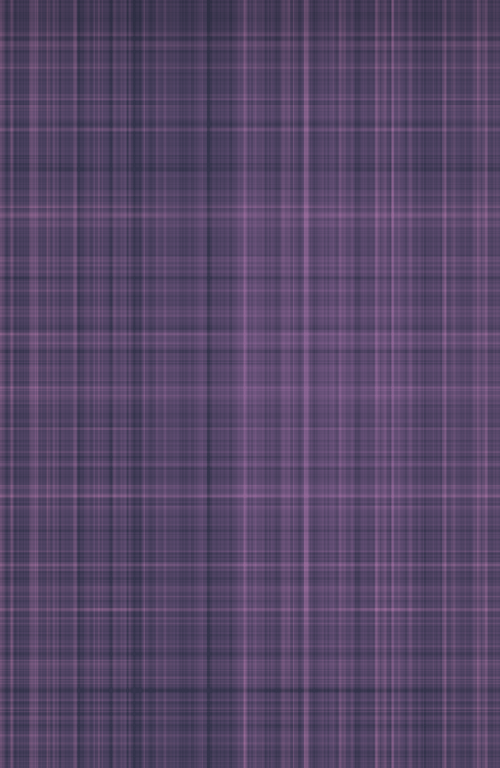
This pattern is drawn by a Shadertoy shader. Its source:

```glsl
// Dusky violet cloth: irregular warp and weft threads crossing in a fine plaid.
// Each axis sums broad gradient-noise bands with layers of jittered thin lines;
// a soft off-centre glow lifts the navy ground to mauve.

const vec3 NAVY = vec3(0.225, 0.215, 0.315);
const vec3 MAUVE = vec3(0.475, 0.355, 0.535);
const vec3 ROSE = vec3(0.115, 0.055, 0.045);

float hash(float n, float seed) {
    return fract(sin(n * 12.9898 + seed * 78.233) * 43758.545);
}

// Gradient noise along one axis, roughly -1 to 1
float noise1(float x, float seed) {
    float i = floor(x), f = x - i;
    float a = (hash(i, seed) * 2.0 - 1.0) * f;
    float b = (hash(i + 1.0, seed) * 2.0 - 1.0) * (f - 1.0);
    return 2.0 * mix(a, b, f * f * f * (f * (f * 6.0 - 15.0) + 10.0));
}

// Gradient noise in the plane
float cornerSlope(vec2 cell, vec2 d, float seed) {
    float angle = 6.28318 * hash(cell.x + cell.y * 57.0, seed);
    return dot(vec2(cos(angle), sin(angle)), d);
}

float noise2(vec2 p, float seed) {
    vec2 i = floor(p), f = p - i;
    vec2 u = f * f * (3.0 - 2.0 * f);
    vec2 e = vec2(1.0, 0.0);
    float low = mix(cornerSlope(i, f, seed), cornerSlope(i + e, f - e, seed), u.x);
    float high = mix(cornerSlope(i + e.yx, f - e.yx, seed),
                     cornerSlope(i + 1.0, f - 1.0, seed), u.x);
    return mix(low, high, u.y);
}

// Share of a pixel covered by a line
float coverage(float dist, float halfWidth, float pixel) {
    float edge = clamp((halfWidth + 0.5 * pixel - abs(dist)) / pixel, 0.0, 1.0);
    return edge * min(1.0, 2.0 * halfWidth / pixel);
}

// One jittered line per cell, signed: light threads above zero, dark below
float threads(float x, float count, float seed, float pixel) {
    float s = x * count, sum = 0.0;
    for (int k = -1; k <= 1; k++) {
        float id = floor(s) + float(k);
        float centre = id + mix(0.2, 0.8, hash(id, seed));
        float halfWidth = mix(0.12, 0.34, hash(id, seed + 1.0));
        float strength = hash(id, seed + 2.0) * 2.0 - 1.0;
        sum += strength * coverage(s - centre, halfWidth, pixel * count);
    }
    return sum;
}

// Even weave ripple, faded out where it is too fine to resolve
float ripple(float x, float count, float pixel) {
    return cos(6.28318 * x * count) * (1.0 - smoothstep(0.3, 0.55, count * pixel));
}

float bump(float x, float centre, float width) {
    float d = (x - centre) / width;
    return exp(-d * d);
}

// Broad light and dark columns
float columns(float x) {
    float light = bump(x, 0.49, 0.032) + 0.6 * bump(x, 0.215, 0.012)
                + 0.5 * bump(x, 0.66, 0.035) + 0.5 * bump(x, 0.80, 0.025)
                + 0.4 * bump(x, 0.065, 0.012);
    float dark = 0.6 * bump(x, 0.28, 0.03) + 0.7 * bump(x, 0.43, 0.025)
               + 0.6 * bump(x, 0.565, 0.02) + 0.4 * bump(x, 0.91, 0.03);
    return light - dark;
}

void mainImage(out vec4 fragColor, in vec2 fragCoord) {
    vec2 uv = fragCoord / iResolution.xy;
    vec2 pixel = 1.0 / iResolution.xy;

    // Glow, falling off towards the edges
    vec2 offset = (uv - vec2(0.62, 0.49)) / vec2(0.46, 0.42);
    float glow = exp(-dot(offset, offset));

    // Bands of grouped threads
    float warpBand = 0.13 * columns(uv.x) + 0.09 * noise1(uv.x * 31.0, 3.0)
                   + 0.13 * noise1(uv.x * 78.0, 5.0);
    float weftBand = 0.06 * noise1(uv.y * 19.0, 11.0) + 0.11 * noise1(uv.y * 62.0, 13.0);

    // Individual threads, coarse and fine, worn unevenly along their length
    float warp = 0.24 * threads(uv.x, 58.0, 21.0, pixel.x)
               + 0.23 * threads(uv.x, 124.0, 31.0, pixel.x);
    float weft = 0.17 * threads(uv.y, 84.0, 41.0, pixel.y)
               + 0.20 * threads(uv.y, 176.0, 51.0, pixel.y);
    warp *= 1.0 + 0.5 * noise2(uv * vec2(58.0, 9.0), 61.0);
    weft *= 1.0 + 0.6 * noise2(uv * vec2(7.0, 84.0), 71.0);
    float weave = 0.035 * (ripple(uv.x, 112.0, pixel.x) + ripple(uv.y, 170.0, pixel.y));

    // Colour: navy to mauve, with rosy light threads away from the glow
    float tone = 0.24 + 0.32 * glow + warpBand + weftBand + warp + weft + weave;
    vec3 color = mix(NAVY, MAUVE, clamp(tone, -0.1, 1.15));
    float rosy = max(warp, 0.0) + max(weft, 0.0);
    color += ROSE * rosy * mix(1.8, 0.6, glow);
    color *= 1.0 - 0.10 * smoothstep(0.86, 1.0, uv.y);

    fragColor = vec4(color, 1.0);
}
```
